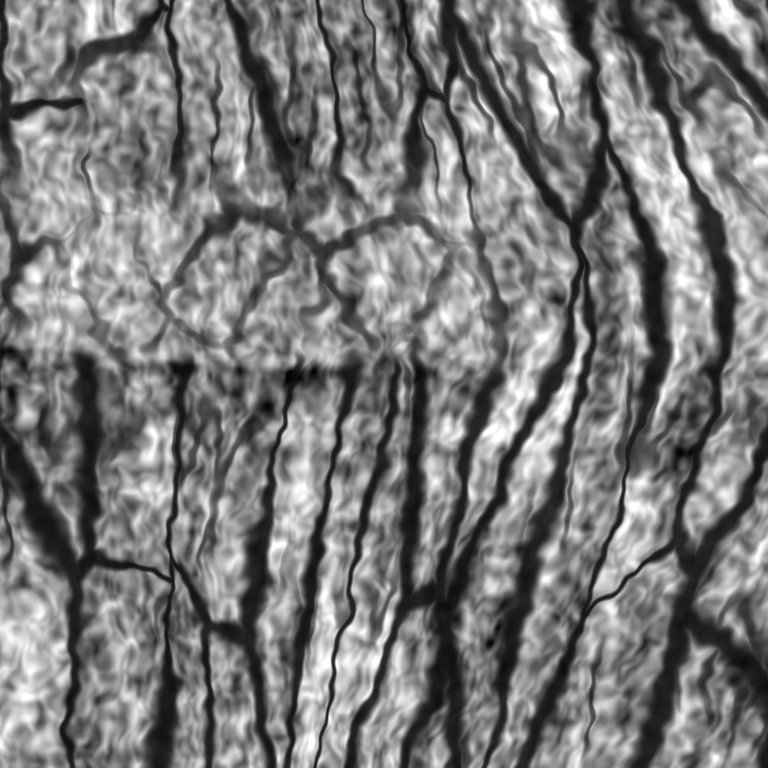
Reproduce this texture procedurally as a Shadertoy shader.

```glsl
// Weathered grey tree bark: leaning ridges, deep cracks, a blocky ledge and a knot.

const float BASE_TONE = 0.59;              // mean grey of the plates
const float CRACK_TONE = 0.05;             // grey inside the deep cracks
const vec2  PLATE_SCALE = vec2(8.0, 1.7);  // long plates per canvas
const vec2  BLOCK_SCALE = vec2(9.0, 6.5);  // short plates of the middle band
const float CRACK_WIDTH = 0.0105;          // typical half width of a crack
const float LEAN = 0.38;                   // sideways lean of the right-hand ridges
const float BEND_HEIGHT = 0.6;             // height at which the lean reverses
const float LEDGE_HEIGHT = 0.53;           // lower rim of the blocky band
const vec2  KNOT_CENTER = vec2(0.165, 0.86);
const vec2  KNOT_RADIUS = vec2(0.068, 0.092);

vec2 hash2(vec2 c) {
    vec3 h = fract(c.xyx * vec3(0.1031, 0.1030, 0.0973));
    h += dot(h, h.yzx + 33.33);
    return fract((h.xx + h.yz) * h.zy);
}

float cornerSlope(vec2 cell, vec2 offset) {
    float angle = 6.2832 * hash2(cell).x;
    return dot(vec2(cos(angle), sin(angle)), offset);
}

// Gradient noise, roughly -1 to 1
float noise(vec2 p) {
    vec2 i = floor(p), f = p - i;
    vec2 w = f * f * f * (f * (f * 6.0 - 15.0) + 10.0);
    vec2 e = vec2(1.0, 0.0);
    float low = mix(cornerSlope(i, f), cornerSlope(i + e, f - e), w.x);
    float high = mix(cornerSlope(i + e.yx, f - e.yx), cornerSlope(i + e.xx, f - e.xx), w.x);
    return 1.4 * mix(low, high, w.y);
}

// Distance to the nearest border of stretched Voronoi plates, in canvas units
float plateBorder(vec2 p, vec2 scale) {
    vec2 q = p * scale, cell = floor(q), f = q - cell;
    vec2 nearest = vec2(0.0);
    float best = 1e3;
    for (int y = -1; y <= 1; y++)
    for (int x = -1; x <= 1; x++) {
        vec2 g = vec2(x, y);
        vec2 r = g + hash2(cell + g) - f;
        if (dot(r, r) < best) { best = dot(r, r); nearest = r; }
    }
    float border = 1e3;
    for (int y = -2; y <= 2; y++)
    for (int x = -2; x <= 2; x++) {
        vec2 g = vec2(x, y);
        vec2 r = g + hash2(cell + g) - f;
        vec2 across = r - nearest;
        if (dot(across, across) > 1e-5) {
            vec2 n = normalize(across);
            border = min(border, dot(0.5 * (nearest + r), n) / length(n * scale));
        }
    }
    return border;
}

float crackMask(float dist, float width) {
    return 1.0 - smoothstep(width * 0.35, width * 1.5 + 0.002, dist);
}

void mainImage(out vec4 fragColor, in vec2 fragCoord) {
    vec2 p = fragCoord / iResolution.y;

    // Flow: ridges lean one way above the bend and the other way below
    float right = smoothstep(0.1, 0.8, p.x);
    float rise = p.y - BEND_HEIGHT;
    vec2 flow = vec2(p.x + LEAN * right * sqrt(rise * rise + 0.006), p.y);
    flow.x += 0.016 * noise(p * 5.0 + 3.0);

    // Jagged warp for the crack outlines
    vec2 warp = 0.011 * vec2(noise(p * 16.0), noise(p * 16.0 + 40.0))
              + 0.006 * vec2(noise(p * 42.0 + 9.0), noise(p * 42.0 + 70.0));
    vec2 rough = flow + warp;

    // Blocky band across the left and middle
    float ledge = p.y - LEDGE_HEIGHT - 0.03 * noise(p.xx * vec2(5.0, 0.0) + 7.3) - warp.y;
    float leftSide = 1.0 - smoothstep(0.5, 0.72, p.x);
    float band = leftSide * smoothstep(-0.01, 0.03, ledge) * (1.0 - smoothstep(0.16, 0.3, ledge));

    // Deep cracks between the plates
    float wear = smoothstep(-0.55, 0.5, noise(flow * vec2(7.0, 3.5) + 21.0));
    float width = CRACK_WIDTH * (0.3 + 1.25 * wear);
    float longDist = plateBorder(rough + vec2(0.37, 0.2), PLATE_SCALE);
    float blockDist = plateBorder(p + 1.4 * warp + 5.0, BLOCK_SCALE);
    float crack = crackMask(longDist, width) * (1.0 - 0.85 * band);
    crack = max(crack, crackMask(blockDist, 0.6 * width) * band * (0.2 + 0.7 * wear));

    // Thin splits along the grain
    float split = abs(noise(rough * vec2(17.0, 4.5) + 11.0));
    float splitMask = smoothstep(-0.1, 0.4, noise(flow * vec2(6.0, 4.0) + 60.0));
    crack = max(crack, 0.75 * splitMask * (1.0 - band) * (1.0 - smoothstep(0.03, 0.16, split)));

    // Knot: a worn dark ring
    float knot = length((p + warp - KNOT_CENTER) / KNOT_RADIUS);
    float ring = 1.0 - smoothstep(0.06, 0.2, abs(knot - 1.0));
    crack = mix(crack, 0.0, 1.0 - smoothstep(0.8, 1.0, knot));
    crack = max(crack, ring * (0.35 + 0.55 * wear));

    // Plate tone: broad patches, streaks and fine grain
    float tone = BASE_TONE;
    tone += 0.14 * noise(p * 4.0 + 15.0);
    tone += (0.16 + 0.24 * right) * (1.0 - band) * noise(flow * vec2(20.0, 3.5) + 31.0);
    tone += 0.20 * noise(rough * vec2(38.0, 19.0) + 52.0);
    tone += 0.27 * noise(p * vec2(47.0, 40.0) + 4.0 * warp + 83.0);
    tone += 0.23 * noise(rough * vec2(82.0, 58.0) + 17.0);
    tone += 0.07 * band + 0.05 * right;
    tone -= 0.10 * (1.0 - smoothstep(0.7, 1.1, knot));

    // Shade beside the cracks and under the ledge
    tone -= 0.13 * exp(-longDist / 0.012) * (1.0 - band);
    float under = smoothstep(0.008, -0.008, ledge) * exp(min(ledge, 0.0) / 0.06);
    tone -= leftSide * under * (0.27 + 0.2 * noise(p * vec2(14.0, 6.0)));

    float grey = mix(tone, CRACK_TONE + 0.12 * max(tone, 0.0), crack);
    fragColor = vec4(vec3(clamp(grey, 0.02, 1.0)), 1.0);
}
```
